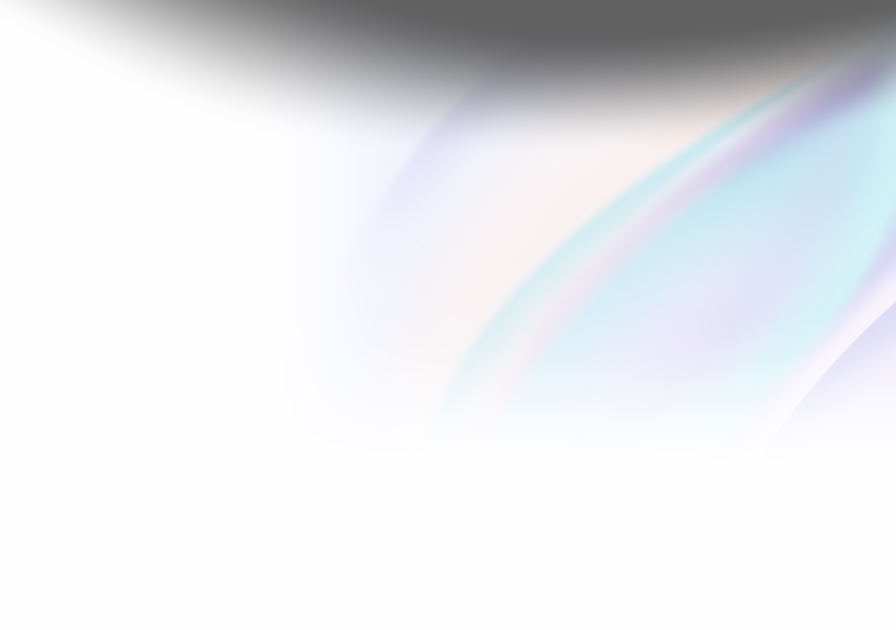
A WebGL 2 fragment shader for this background:

```glsl
#version 300 es
precision highp float;
// Pale iridescent folds sweeping up to the right under a soft grey shadow.
// Each fold follows a parabola; tints are layered by signed distance to it,
// then faded into white at the left and bottom, and shaded from the top.

uniform vec2 u_resolution;
out vec4 fragColor;

const vec3 PAPER    = vec3(0.995, 0.995, 1.0);
const vec3 SHADOW   = vec3(0.38, 0.38, 0.385);
const vec3 HAZE     = vec3(0.94, 0.95, 0.99);
const vec3 CREAM    = vec3(0.975, 0.955, 0.96);
const vec3 PEACH    = vec3(0.99, 0.92, 0.90);
const vec3 CYAN     = vec3(0.75, 0.91, 0.945);
const vec3 ICE      = vec3(0.83, 0.95, 0.97);
const vec3 LILAC    = vec3(0.93, 0.91, 0.985);
const vec3 PINK     = vec3(0.87, 0.81, 0.92);
const vec3 VIOLET   = vec3(0.70, 0.68, 0.86);
const vec3 LAVENDER = vec3(0.84, 0.84, 0.96);

// Fold start points and (slope, curvature), in canvas heights.
const vec2 VEIL_START  = vec2(0.593, 0.648), VEIL_BEND  = vec2(0.58, 1.03);
const vec2 CREST_START = vec2(0.769, 0.463), CREST_BEND = vec2(0.71, 1.35);
const vec2 RIDGE_START = vec2(0.787, 0.343), RIDGE_BEND = vec2(0.52, 0.98);
const vec2 SWEEP_START = vec2(1.167, 0.343), SWEEP_BEND = vec2(1.04, -0.97);
const vec2 RIM_START   = vec2(1.241, 0.324), RIM_BEND   = vec2(0.72, 0.98);

const vec2 SHADOW_PEAK = vec2(0.907, 0.148);  // centre x, depth below the top
const vec2 SHADOW_FALL = vec2(0.315, 0.20);   // curvature left, right
const vec2 SHADOW_BLUR = vec2(0.145, 0.10);   // softness left, right

// Approximate distance to a fold, positive on its lower right side.
float foldDistance(vec2 p, vec2 start, vec2 bend) {
  float q = p.y - start.y;
  float slope = bend.x + 2.0 * bend.y * q;
  float offset = p.x - start.x - q * (bend.x + bend.y * q);
  return offset / sqrt(1.0 + slope * slope);
}

// Soft stripe with its own width on each side.
float stripe(float d, float leftWidth, float rightWidth) {
  float t = d / (d < 0.0 ? leftWidth : rightWidth);
  return exp(-t * t);
}

float shadowAmount(vec2 p) {
  float dx = p.x - SHADOW_PEAK.x;
  float fall = dx < 0.0 ? SHADOW_FALL.x : SHADOW_FALL.y;
  float depth = SHADOW_PEAK.y - fall * dx * dx;
  float blur = mix(SHADOW_BLUR.x, SHADOW_BLUR.y, smoothstep(0.3, 0.95, p.x));
  return 1.0 - smoothstep(-blur, blur, 1.0 - p.y - depth);
}

vec3 iridescence(vec2 p) {
  float veil  = foldDistance(p, VEIL_START, VEIL_BEND);
  float crest = foldDistance(p, CREST_START, CREST_BEND);
  float ridge = foldDistance(p, RIDGE_START, RIDGE_BEND);
  float sweep = foldDistance(p, SWEEP_START, SWEEP_BEND);
  float rim   = foldDistance(p, RIM_START, RIM_BEND);
  float rise  = smoothstep(0.45, 0.88, p.y);

  // Left veil, warming towards the crest.
  vec3 c = mix(HAZE, CREAM, smoothstep(0.04, 0.18, veil));
  c = mix(c, LAVENDER, 0.6 * rise * stripe(veil, 0.012, 0.05));
  c = mix(c, PEACH, 0.55 * rise * stripe(crest + 0.025, 0.035, 0.02));

  // Cyan crest, sharper on its left.
  c = mix(c, CYAN, (0.45 + 0.4 * rise) * stripe(crest, 0.012, 0.045));

  // Inner sheet: cyan above, lilac in its lower heart.
  vec2 heart = (p - vec2(1.10, 0.46)) * mat2(0.8, 0.6, -0.6, 0.8);
  float glow = exp(-dot(heart * heart, vec2(14.0, 70.0)));
  vec3 sheet = mix(ICE, CYAN, smoothstep(0.45, 0.75, p.y));
  sheet = mix(sheet, LILAC, 0.95 * glow);
  sheet = mix(sheet, LAVENDER, 0.3 * stripe(sweep + 0.10, 0.06, 0.05));
  c = mix(c, sheet, smoothstep(-0.012, 0.035, ridge));

  // Ridge highlight widening into violet at the upper right.
  c = mix(c, PINK, (0.25 + 0.55 * rise) * stripe(ridge, 0.025, 0.022));
  float upper = smoothstep(0.65, 0.9, p.y);
  c = mix(c, VIOLET, 0.9 * upper * stripe(ridge - 0.022, 0.025, 0.035));
  c = mix(c, CREAM, 0.45 * rise * stripe(ridge + 0.025, 0.008, 0.012));

  // Lower right sweep, then the pale strip ending at a crisp rim.
  c = mix(c, ICE, 0.85 * stripe(sweep, 0.045, 0.03));
  c = mix(c, LAVENDER, smoothstep(0.005, 0.04, sweep));
  float pale = smoothstep(-0.065, -0.01, rim);
  c = mix(c, vec3(0.97, 0.955, 0.99), pale);
  vec3 outer = mix(LAVENDER, LILAC, smoothstep(0.0, 0.08, rim));
  return mix(c, outer, 0.8 * smoothstep(-0.002, 0.003, rim));
}

void main() {
  vec2 p = gl_FragCoord.xy / u_resolution.y;
  float fade = smoothstep(0.26, 0.51, p.y) * smoothstep(0.42, 0.70, p.x);
  vec3 color = mix(PAPER, iridescence(p), fade);
  color = mix(color, SHADOW, shadowAmount(p));
  fragColor = vec4(color, 1.0);
}
```
